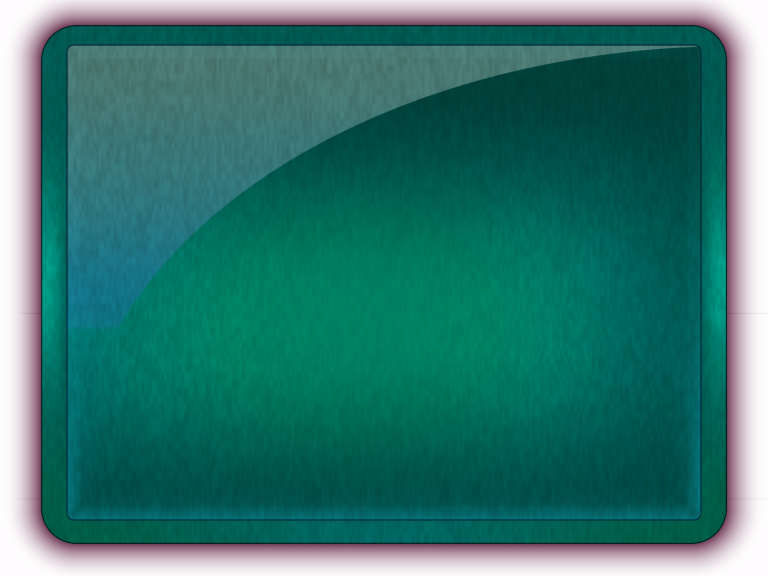
Reproduce this background procedurally as a Shadertoy shader.

```glsl
// A glossy teal panel in a rounded frame, floating on white with a mauve halo.
// Rounded-box distances shape the frame, an ellipse cuts the glass highlight,
// and vertically stretched value noise gives the surface its brushed grain.

const vec2  CANVAS       = vec2(1.3333, 1.0);
const vec2  FRAME_CENTER = vec2(0.6667, 0.506);
const vec2  FRAME_HALF   = vec2(0.5955, 0.4505);
const float FRAME_RADIUS = 0.062;
const vec2  PANEL_CENTER = vec2(0.6667, 0.5096);
const vec2  PANEL_HALF   = vec2(0.5503, 0.4123);
const float PANEL_RADIUS = 0.012;
const vec2  ARC_CENTER   = vec2(1.276, 0.160);
const vec2  ARC_RADII    = vec2(1.146, 0.760);
const float GLOSS_BOTTOM = 0.4306;
const float HALO_WIDTH   = 0.068;
const vec2  GRAIN_SCALE  = vec2(230.0, 75.0);
const float GRAIN_AMOUNT = 0.10;

const vec3 PAPER        = vec3(0.995, 0.99, 0.995);
const vec3 MAUVE        = vec3(0.46, 0.25, 0.36);
const vec3 DEEP_TEAL    = vec3(0.0, 0.25, 0.225);
const vec3 GREEN_CORE   = vec3(0.0, 0.505, 0.39);
const vec3 TEAL_SIDE    = vec3(0.0, 0.48, 0.47);
const vec3 RIM_CYAN     = vec3(0.02, 0.49, 0.53);
const vec3 GLOSS_TOP    = vec3(0.30, 0.475, 0.45);
const vec3 GLOSS_MIDDLE = vec3(0.21, 0.47, 0.485);
const vec3 GLOSS_LOW    = vec3(0.07, 0.45, 0.54);
const vec3 FRAME_DARK   = vec3(0.0, 0.35, 0.32);
const vec3 FRAME_LIGHT  = vec3(0.0, 0.60, 0.52);
const vec3 GROOVE       = vec3(0.0, 0.17, 0.23);

float hash(vec2 p) {
    vec3 q = fract(vec3(p.xyx) * 0.1031);
    q += dot(q, q.yzx + 33.33);
    return fract((q.x + q.y) * q.z);
}

float noise(vec2 p) {
    vec2 i = floor(p), f = fract(p);
    f = f * f * (3.0 - 2.0 * f);
    return mix(mix(hash(i), hash(i + vec2(1, 0)), f.x),
               mix(hash(i + vec2(0, 1)), hash(i + vec2(1, 1)), f.x), f.y);
}

float roundedBox(vec2 p, vec2 halfSize, float radius) {
    vec2 q = abs(p) - halfSize + radius;
    return length(max(q, 0.0)) + min(max(q.x, q.y), 0.0) - radius;
}

float coverage(float d, float pixel) {
    return 1.0 - smoothstep(-pixel, pixel, d);
}

float line(float d, float width, float pixel) {
    return coverage(abs(d) - width, pixel);
}

vec3 backdrop(vec2 p, float d, float pixel) {
    float fade = clamp(1.0 - d / HALO_WIDTH, 0.0, 1.0);
    vec3 color = mix(PAPER, MAUVE, pow(fade, 2.2));
    float rules = max(line(p.y - 0.456, 0.001, pixel), line(p.y - 0.134, 0.001, pixel));
    return color - 0.05 * rules * smoothstep(0.025, 0.04, p.x);
}

vec3 frameColor(vec2 p) {
    float side = smoothstep(0.54, 0.585, abs(p.x - FRAME_CENTER.x));
    float band = exp(-pow((p.y - 0.51) / 0.17, 2.0));
    vec3 color = mix(FRAME_DARK, FRAME_LIGHT, side * band);
    float low = 1.0 - smoothstep(0.07, 0.38, p.y);
    float middle = exp(-pow((p.x - FRAME_CENTER.x) / 0.35, 2.0));
    return color + low * mix(vec3(0.0, 0.01, -0.05), vec3(0.0, 0.05, 0.06), middle);
}

vec3 panelColor(vec2 p, float d) {
    // Light pools in the middle and fades toward the top, bottom and right
    float light = (1.0 - smoothstep(0.47, 0.86, p.y)) * smoothstep(0.03, 0.42, p.y);
    light *= 1.0 - 0.55 * smoothstep(0.90, 1.22, p.x);
    light *= mix(0.84, 1.0, smoothstep(0.10, 0.40, p.x));
    float away = smoothstep(0.20, 0.58, length((p - vec2(0.62, 0.43)) * vec2(1.0, 1.2)));
    vec3 color = mix(DEEP_TEAL, mix(GREEN_CORE, TEAL_SIDE, away), light);
    float rim = exp(d / 0.022) * (1.0 - smoothstep(0.12, 0.55, p.y));
    return mix(color, RIM_CYAN, 0.75 * rim);
}

vec3 addGloss(vec3 base, vec2 p, float pixel) {
    float arc = (length((p - ARC_CENTER) / ARC_RADII) - 1.0) * ARC_RADII.y;
    float mask = coverage(-arc, pixel) * smoothstep(-0.006, 0.006, p.y - GLOSS_BOTTOM);
    vec3 tint = mix(GLOSS_LOW, GLOSS_MIDDLE, smoothstep(0.45, 0.72, p.y));
    tint = mix(tint, GLOSS_TOP, smoothstep(0.66, 0.90, p.y));
    float opacity = mix(0.72, 0.97, smoothstep(GLOSS_BOTTOM, 0.50, p.y));
    return mix(base, tint, mask * opacity);
}

void mainImage(out vec4 fragColor, in vec2 fragCoord) {
    vec2 p = fragCoord / iResolution.xy * CANVAS;
    float pixel = 0.8 / iResolution.y;
    float frame = roundedBox(p - FRAME_CENTER, FRAME_HALF, FRAME_RADIUS);
    float panel = roundedBox(p - PANEL_CENTER, PANEL_HALF, PANEL_RADIUS);

    // Frame and glass panel
    vec3 inside = addGloss(panelColor(p, panel), p, pixel);
    float bevel = smoothstep(-0.025, -0.021, panel);
    inside += 0.018 * bevel * vec3(0.3, 1.0, 1.2);
    vec3 surface = mix(frameColor(p), inside, coverage(panel, pixel));

    // Brushed grain, softened in the bright centre
    float grain = 0.65 * noise(p * GRAIN_SCALE) + 0.35 * noise(p * GRAIN_SCALE * 0.47) - 0.5;
    float calm = exp(-dot(p - vec2(0.66, 0.46), p - vec2(0.66, 0.46)) / 0.06);
    surface *= 1.0 + 2.0 * GRAIN_AMOUNT * grain * (1.0 - 0.6 * calm);

    // Engraved groove and dark outer outline
    surface = mix(surface, GROOVE, 0.75 * line(panel, 0.0015, pixel));
    surface = mix(surface, vec3(0.0, 0.06, 0.06), 0.9 * line(frame + 0.001, 0.001, pixel));

    vec3 color = mix(backdrop(p, frame, pixel), surface, coverage(frame, pixel));
    fragColor = vec4(clamp(color, 0.0, 1.0), 1.0);
}
```
